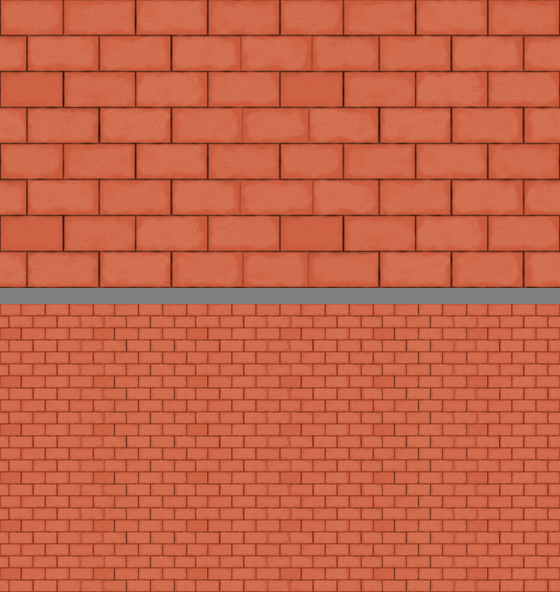
Top: one tile. Bottom: repeated 3 by 3.
Give the GLSL for this texture, as a WebGL 1 fragment shader.

```glsl
precision highp float;
// Seamless terracotta brick wall: eight courses of eight worn bricks with thin dark joints.

uniform vec2 u_resolution;

const float COUNT = 8.0;      // bricks across and courses down
const float ASPECT = 1.94;    // mean brick width in course heights
const float PITCH = 1.03125;  // full brick width, the first of each four is narrower
const float SHORTEN = 0.125;
const float STAGGER = 0.52;   // shift of the odd courses
const float SOFTNESS = 1.6;   // width of the edge filter in pixels

const vec3 CLAY = vec3(0.796, 0.352, 0.232);
const vec3 PALE = vec3(0.826, 0.438, 0.318);
const vec3 BURNT = vec3(0.50, 0.215, 0.135);
const vec3 JOINT = vec3(0.20, 0.085, 0.05);

float hash(vec2 p) {
  vec3 q = fract(p.xyx * vec3(0.1031, 0.1030, 0.0973));
  q += dot(q, q.yzx + 33.33);
  return fract((q.x + q.y) * q.z);
}

float corner(vec2 cell, vec2 offset, vec2 period) {
  float a = 6.2832 * hash(mod(cell, period) + 3.0);
  return dot(vec2(cos(a), sin(a)), offset);
}

// Gradient noise that wraps after a whole number of cells
float noise(vec2 p, vec2 period) {
  vec2 i = floor(p), f = fract(p), e = vec2(1.0, 0.0);
  vec2 w = f * f * f * (f * (f * 6.0 - 15.0) + 10.0);
  return mix(mix(corner(i, f, period), corner(i + e, f - e, period), w.x),
             mix(corner(i + e.yx, f - e.yx, period), corner(i + 1.0, f - 1.0, period), w.x), w.y);
}

float fbm(vec2 p, vec2 period) {
  float sum = 0.0, gain = 0.6;
  for (int i = 0; i < 4; i++) {
    sum += gain * noise(p, period);
    p *= 2.0;
    period *= 2.0;
    gain *= 0.5;
  }
  return sum;
}

// 1 on the two uneven joints in the middle of each odd course
float uneven(float n, float row) {
  float k = mod(n, COUNT);
  return mod(row, 2.0) * step(3.5, k) * step(k, 5.5);
}

// Position of the n-th upright joint of a course
float jointAt(float n, float row) {
  float k = mod(n, 4.0);
  float x = n - k + step(0.5, k) * (k * PITCH - SHORTEN);
  float drift = mod(n, COUNT) < 4.5 ? -0.05 : 0.09;
  return x + uneven(n, row) * drift * hash(vec2(row, 7.0));
}

// Half width of an upright joint
float jointWidth(float n, float row) {
  float h = hash(vec2(mod(n, 4.0), mod(row, 4.0)) + 21.0);
  return mix(0.012 + 0.013 * h, 0.004, uneven(n, row));
}

float roundBox(vec2 p, vec2 halfSize, float radius) {
  vec2 q = abs(p) - halfSize + radius;
  return length(max(q, 0.0)) + min(max(q.x, q.y), 0.0) - radius;
}

// Share of the filter that a line covers, right even for lines thinner than a pixel
float coverage(float dist, float width, float filter) {
  float a = max(dist - 0.5 * filter, -width), b = min(dist + 0.5 * filter, width);
  return clamp((b - a) / filter, 0.0, 1.0);
}

// Fired clay face: darker rim, pale worn middle, soot and pits
vec3 brickFace(vec2 p, vec2 size, vec2 id) {
  vec2 seed = floor(40.0 * vec2(hash(id + 5.0), hash(id + 11.0)));
  vec2 period = vec2(64.0);
  float cloud = fbm(p * vec2(1.7, 2.2) + seed, period);
  float streak = fbm(p * vec2(1.5, 2.4) + seed.yx + 9.0, period);
  vec2 shift = 0.12 * (vec2(hash(id + 2.0), hash(id + 3.0)) - 0.5);
  float d = roundBox(p - 0.5 * size - shift, 0.5 * size - vec2(0.11, 0.08), 0.24) + 0.28 * cloud;
  float worn = 1.0 - smoothstep(-0.14, 0.07, d);
  float flatFace = 1.0 - step(0.5, distance(id, vec2(0.0, 2.0)));
  float strength = mix(mix(0.72, 1.0, hash(id + 31.0)), 0.35, flatFace);
  float pale = worn * strength * (1.0 - 1.2 * max(streak, 0.0));
  pale += 0.12 * strength * exp(-pow((d + 0.05) / 0.05, 2.0));
  vec3 color = mix(CLAY, PALE, clamp(pale + 0.08, 0.0, 1.1));
  color *= 1.0 + 0.02 * streak;

  float soot = smoothstep(0.55, 0.95, hash(id + 43.0)) * exp(-p.y * 13.0);
  color = mix(color, BURNT, soot * clamp(0.4 + 1.3 * cloud, 0.0, 0.7));

  vec2 pitCell = floor(p * 12.0);
  float chance = hash(pitCell + seed * 3.0 + 50.0);
  vec2 pitCenter = 0.3 + 0.4 * vec2(hash(pitCell + seed), hash(pitCell + seed + 8.0));
  float pit = 1.0 - smoothstep(0.06, 0.24, length(fract(p * 12.0) - pitCenter));
  return mix(color, BURNT, 0.4 * pit * step(0.987, chance));
}

void main() {
  vec2 uv = gl_FragCoord.xy / u_resolution;
  vec2 soft = SOFTNESS * COUNT * vec2(ASPECT, 1.0) / u_resolution;

  // Find the course, then the brick between its two joints
  float y = (1.0 - uv.y) * COUNT + 0.015;
  float row = mod(floor(y), COUNT);
  float u = uv.x * COUNT + STAGGER * mod(row, 2.0);
  float n = 4.0 * floor(u / 4.0) + floor((mod(u, 4.0) + SHORTEN) / PITCH);
  n += step(jointAt(n + 1.0, row), u) - step(u, jointAt(n, row) - 0.00001);
  float left = jointAt(n, row);
  vec2 size = vec2((jointAt(n + 1.0, row) - left) * ASPECT, 1.0);
  vec2 p = vec2((u - left) * ASPECT, fract(y));

  // Faces recur every four bricks, except around the uneven joints
  vec2 id = vec2(mod(n, 4.0), mod(row, 4.0));
  id += uneven(n, row) * vec2(60.0, row);
  vec3 color = brickFace(p, size, id);
  color *= 1.0 + 0.045 * noise(uv * vec2(248.0, 128.0), vec2(248.0, 128.0));

  // Joints of varying weight with a narrow shadow
  float ragged = noise(uv * vec2(48.0, 24.0), vec2(48.0, 24.0));
  vec2 d = min(p, size - p);
  float edge = n + step(0.5 * size.x, p.x);
  float upright = jointWidth(edge, row) * (1.0 + 0.5 * ragged);
  float level = 0.013 + 0.012 * ragged;
  float shade = max(exp(-d.y / 0.022), exp(-d.x / 0.026) * (1.0 - 0.6 * uneven(edge, row)));
  color *= 1.0 - 0.13 * shade;
  float line = max(coverage(d.x, upright, soft.x), coverage(d.y, level, soft.y));
  color = mix(color, JOINT, line);

  gl_FragColor = vec4(color, 1.0);
}
```
